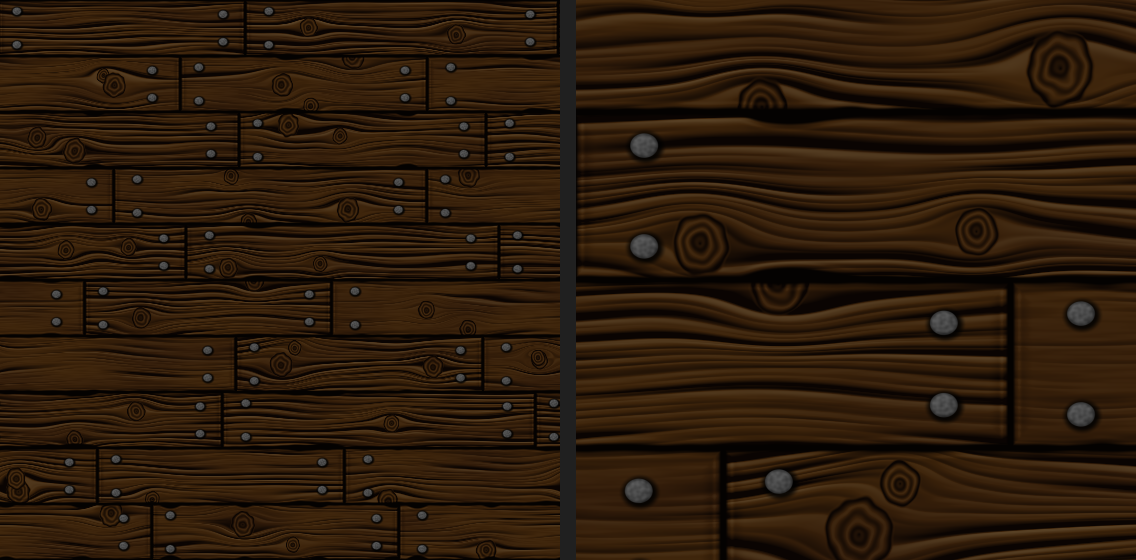
Left: the whole. Right: its middle third, enlarged.
A WebGL 2 fragment shader for this texture:

```glsl
#version 300 es
precision highp float;

uniform vec2 u_resolution;
out vec4 outColor;

#define ROWS 10.0
#define SHORT_PLANK 0.441
#define GRAIN_LINES 82.0
#define NAIL_RADIUS 0.0082
#define GAP 0.0021
#define KNOT_CHANCE 0.55
#define WOOD vec3(0.24, 0.14, 0.04)
#define WOOD_SHADE vec3(0.17, 0.09, 0.035)
#define WOOD_LIGHT vec3(0.36, 0.27, 0.16)
#define GROOVE vec3(0.04, 0.017, 0.008)
#define STEEL vec3(0.31, 0.31, 0.31)

// Left end of the short plank in each row, bottom row first
const float rowStart[10] = float[10](0.271, 0.174, 0.956, 0.421, 0.151,
                                     0.891, 0.762, 0.427, 0.322, 0.997);

vec2 hash2(vec2 p) {
  vec3 q = fract(p.xyx * vec3(0.1031, 0.1030, 0.0973));
  q += dot(q, q.yzx + 33.33);
  return fract((q.xx + q.yz) * q.zy);
}

float corner(vec2 cell, vec2 offset) {
  float angle = 6.2832 * hash2(cell).x;
  return dot(vec2(cos(angle), sin(angle)), offset);
}

float gradientNoise(vec2 p) {
  vec2 i = floor(p), f = p - i;
  vec2 w = f * f * f * (f * (f * 6.0 - 15.0) + 10.0);
  vec2 e = vec2(1.0, 0.0);
  return mix(mix(corner(i, f), corner(i + e.xy, f - e.xy), w.x),
             mix(corner(i + e.yx, f - e.yx), corner(i + e.xx, f - e.xx), w.x), w.y);
}

float bump(float x, float center, float width) {
  float t = (x - center) / width;
  return exp(-t * t);
}

// Carved lines: a bright lip below a steep edge, then a groove that fades upward
float grain(float t, float x, float seed, float amount) {
  float line = floor(t), s = t - line;
  float depth = gradientNoise(vec2(x * 5.0 + line * 7.3, line * 3.7 + seed));
  depth = smoothstep(-0.3, 0.5, depth + amount);
  float groove = smoothstep(0.33, 0.5, s) * (1.0 - smoothstep(0.5, 1.0, s));
  float lip = smoothstep(0.0, 0.28, s) * (1.0 - smoothstep(0.3, 0.44, s));
  return depth * (0.45 * lip - 1.15 * groove);
}

void main() {
  vec2 uv = gl_FragCoord.xy / u_resolution;
  float pixel = 1.0 / min(u_resolution.x, u_resolution.y);

  // Plank layout: one short and one long plank in each row
  float height = 1.0 / ROWS;
  float row = min(floor(uv.y * ROWS), ROWS - 1.0);
  float along = fract(uv.x - rowStart[int(row)]);
  bool isLong = along > SHORT_PLANK;
  float len = isLong ? 1.0 - SHORT_PLANK : SHORT_PLANK;
  vec2 p = vec2(isLong ? along - SHORT_PLANK : along, uv.y - row * height);
  vec2 id = vec2(row * 3.0 + 5.0, isLong ? 17.0 : 4.0);
  vec2 seed = floor(hash2(id) * 90.0);

  // Knots push the grain aside and carry their own rings
  float v = p.y, knotMask = 0.0, knotTone = 0.0;
  for (float k = 0.0; k < 3.0; k++) {
    vec2 place = hash2(id + vec2(k * 13.0, 41.0));
    vec2 kind = hash2(id + vec2(k * 19.0, 73.0));
    if (kind.y > KNOT_CHANCE) continue;
    float radius = mix(0.014, 0.027, kind.x);
    vec2 d = p - vec2(mix(0.12, 0.88, place.x) * len, place.y * height);
    vec2 spread = d / (radius * vec2(2.0, 1.3));
    v -= d.y * exp(-dot(spread, spread));
    float r = length(d / (radius * vec2(0.88, 1.0)));
    r += 0.16 * gradientNoise(d * 90.0 + seed);
    float inside = 1.0 - smoothstep(0.85, 1.0, r);
    float rings = 0.28 * sin(r * 21.0) - 0.2 - 0.5 * bump(r, 0.9, 0.09) - 0.6 * bump(r, 0.0, 0.2);
    knotTone = mix(knotTone, rings, inside);
    knotMask = max(knotMask, inside);
  }

  // Grain, denser on some planks than on others
  float amount = mix(-0.22, 0.25, hash2(id + 29.0).x);
  float t = v * GRAIN_LINES + 1.3 * gradientNoise(vec2(p.x * 5.0, v * 24.0) + seed);
  float tone = grain(t, p.x, seed.x, amount);
  tone += 0.35 * grain(t * 2.3 + 0.4, p.x * 1.6, seed.y, amount);
  tone = mix(tone, knotTone, knotMask);
  tone += 0.09 * gradientNoise(vec2(p.x * 30.0, v * 420.0) + seed);

  // Worn plank edges
  float wear = 0.0012 * gradientNoise(vec2(p.x * 45.0, row * 5.3));
  wear -= 0.005 * smoothstep(0.2, 0.55, gradientNoise(vec2(p.x * 15.0, row * 9.7)));
  float edge = min(min(p.x, len - p.x), min(p.y, height - p.y) + wear);
  tone += 0.24 * bump(edge, GAP + 0.003, 0.0014);
  tone -= 0.25 * (1.0 - smoothstep(GAP, 0.014, edge));

  // Wood colour
  float patches = gradientNoise(p * vec2(6.0, 22.0) + seed);
  vec3 color = mix(WOOD, WOOD_SHADE, clamp(0.2 + 0.9 * patches, 0.0, 0.6));
  color = mix(color, WOOD_LIGHT, clamp(tone * 1.5 + 0.06, 0.0, 0.85));
  color = mix(color, GROOVE, clamp(-tone * 1.2, 0.0, 1.0));
  color = mix(GROOVE * 0.4, color, smoothstep(GAP - 0.001, GAP + 0.001 + pixel * 0.5, edge));

  // Two nails at each plank end
  bool rightEnd = p.x > 0.5 * len;
  float nailX = len * (rightEnd ? 0.91 : 0.075);
  float nailY = (rightEnd ? 0.245 : 0.3) * height * (p.y > 0.5 * height ? 1.0 : -1.0);
  vec2 n = (p - vec2(nailX, 0.5 * height + nailY)) * vec2(0.92, 1.05) / NAIL_RADIUS;
  float nail = length(n), soft = pixel / NAIL_RADIUS;
  color *= mix(0.15, 1.0, smoothstep(0.9, 1.45, length(n + vec2(-0.08, 0.12))));
  float shine = 0.95 + 0.16 * dot(n, vec2(-0.5, 0.8)) + 0.3 * gradientNoise(n * 3.0 + seed);
  shine *= 1.0 - 0.45 * smoothstep(0.65, 1.0, nail);
  color = mix(color, STEEL * shine, 1.0 - smoothstep(0.95 - soft, 0.95 + soft * 0.5, nail));

  outColor = vec4(color, 1.0);
}
```
